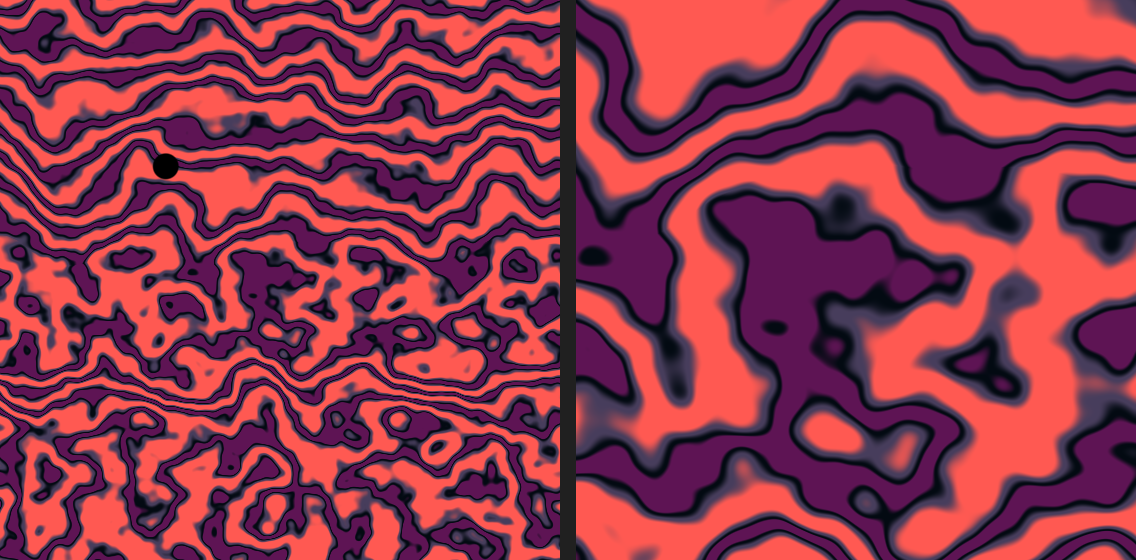
Left: the whole. Right: its middle third, enlarged.
Reproduce this texture procedurally as a WebGL 1 fragment shader.

```glsl
precision highp float;
// Contour bands of a noisy height field: rippled strata at the top that
// break into islands lower down. The height runs through a mirrored cycle
// of purple, black, slate and coral; one dark disc lies on top.
uniform vec2 u_resolution;

#define GRAIN_FREQ 10.0      // islands per canvas side
#define GRAIN_TOP 1.0        // island height at the top, in colour cycles
#define GRAIN_BOTTOM 1.55    // island height at the bottom
#define RIPPLE_FREQ 7.0      // shared ripples across the strata
#define RIPPLE_HEIGHT 0.085
#define TOP_SLOPE 14.0       // extra cycles per unit height in the upper part
#define DISC_CENTER vec2(0.296, 0.703)
#define DISC_RADIUS 0.023

const vec3 PURPLE = vec3(0.37, 0.08, 0.33);
const vec3 BLACK  = vec3(0.01, 0.04, 0.07);
const vec3 SLATE  = vec3(0.28, 0.24, 0.36);
const vec3 CORAL  = vec3(1.00, 0.35, 0.32);

// Random unit gradient for a lattice cell
vec2 cellGradient(vec2 cell) {
  vec3 p = fract(vec3(cell.xyx) * vec3(0.1031, 0.1030, 0.0973));
  p += dot(p, p.yzx + 33.33);
  float angle = 6.28318 * fract((p.x + p.y) * p.z);
  return vec2(cos(angle), sin(angle));
}

// Gradient noise, roughly -0.7 to 0.7
float noise(vec2 p) {
  vec2 cell = floor(p);
  vec2 f = p - cell;
  vec2 w = f * f * f * (f * (f * 6.0 - 15.0) + 10.0);
  float a = dot(cellGradient(cell), f);
  float b = dot(cellGradient(cell + vec2(1.0, 0.0)), f - vec2(1.0, 0.0));
  float c = dot(cellGradient(cell + vec2(0.0, 1.0)), f - vec2(0.0, 1.0));
  float d = dot(cellGradient(cell + vec2(1.0, 1.0)), f - vec2(1.0, 1.0));
  return mix(mix(a, b, w.x), mix(c, d, w.x), w.y);
}

float fbm(vec2 p) {
  float sum = 0.0;
  float amplitude = 1.0;
  for (int i = 0; i < 3; i++) {
    sum += amplitude * noise(p);
    p = p * 2.03 + vec2(17.3, 9.1);
    amplitude *= 0.38;
  }
  return sum;
}

// Height of the strata: steep at the top, one steep step lower down
float strata(float y) {
  return 3.0 * y + 2.5 * smoothstep(0.24, 0.36, y)
       + TOP_SLOPE * max(y - 0.55, 0.0);
}

float heightField(vec2 uv) {
  float ripple = noise(vec2(uv.x * RIPPLE_FREQ, uv.y * 1.6) + vec2(41.0, 5.4));
  float y = uv.y - RIPPLE_HEIGHT * ripple;
  float grain = mix(GRAIN_BOTTOM, GRAIN_TOP, smoothstep(0.45, 0.65, uv.y));
  return strata(y)
       + grain * fbm(uv * GRAIN_FREQ + vec2(3.7, 61.2))
       + 0.9 * noise(uv * 3.7 + vec2(23.1, 12.6));
}

// Mirrored colour cycle, one turn per unit of height
vec3 bandColor(float height) {
  float t = abs(2.0 * fract(height) - 1.0);
  vec3 color = mix(PURPLE, BLACK, smoothstep(0.20, 0.29, t));
  color = mix(color, SLATE, smoothstep(0.31, 0.46, t));
  return mix(color, CORAL, smoothstep(0.48, 0.70, t));
}

void main() {
  vec2 uv = gl_FragCoord.xy / u_resolution;
  vec3 color = bandColor(heightField(uv));

  // Dark disc with a smooth rim
  float rim = 1.0 / min(u_resolution.x, u_resolution.y);
  float edge = length(uv - DISC_CENTER) - DISC_RADIUS;
  color *= smoothstep(-rim, rim, edge);

  gl_FragColor = vec4(color, 1.0);
}
```
